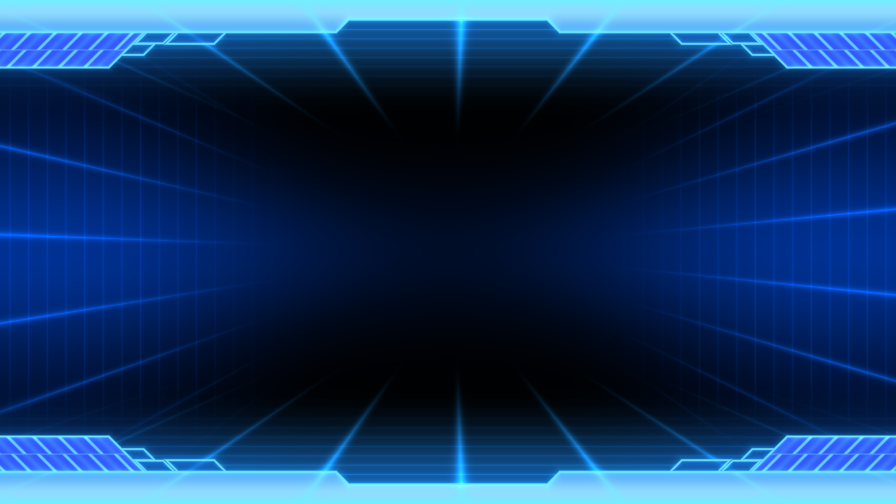
Reproduce this background procedurally as a Shadertoy shader.

```glsl
const vec3 CYAN = vec3(0.46, 0.93, 1.0);
const vec3 PALE = vec3(0.56, 0.86, 1.0);
const vec3 SKY = vec3(0.32, 0.65, 0.95);
const vec3 VIOLET = vec3(0.20, 0.35, 0.98);
const vec3 FLOOR_BLUE = vec3(0.07, 0.38, 0.68);
const vec3 WALL_BLUE = vec3(0.0, 0.19, 0.57);

// Distance to the nearest of evenly spaced lines
float repeatDistance(float x, float period, float offset) {
    return abs(fract((x - offset) / period + 0.5) - 0.5) * period;
}

// Soft filled area of a signed distance
float fill(float d, float pixel) {
    return 1.0 - smoothstep(-pixel, pixel, d);
}

// Crisp contour of a signed distance
float outline(float d, float width, float pixel) {
    return fill(abs(d) - width, pixel);
}

// Box in skewed space: x is the slanted axis, y the distance from the edge
float slantedCell(vec2 skewed, vec2 low, vec2 high) {
    vec2 d = abs(skewed - 0.5 * (low + high)) - 0.5 * (high - low);
    return max(d.x * 0.707, d.y);
}

// Edge band with a shallow notch around the middle
float bandDistance(float across, float depth) {
    float notch = (0.158 + depth - across) * 0.707;
    return min(depth - 0.039, max(depth - 0.064, notch));
}

// Blue side walls, dark centre and lit floor and ceiling
vec3 tunnel(vec2 c, float depth) {
    float side = abs(c.x);
    float spread = mix(0.12, 0.19, smoothstep(0.1, 0.8, side));
    float wall = exp(-pow(abs(c.y) / spread, 2.0) * 0.7);
    float strength = mix(0.27, 1.0, smoothstep(0.0, 0.78, side));
    vec3 color = WALL_BLUE * wall * strength;

    float lit = 1.0 - smoothstep(0.03, 0.27, depth);
    float scan = exp(-repeatDistance(depth, 0.0185, 0.003) / 0.0018);
    color += FLOOR_BLUE * lit * lit * (0.95 + 0.3 * scan);
    color += vec3(0.0, 0.035, 0.12) * smoothstep(0.2, 0.9, side) * (1.0 - wall);

    float grid = exp(-repeatDistance(side, 0.037, 0.018) / 0.0015);
    float gridFade = smoothstep(0.28, 0.65, side) * smoothstep(0.1, 0.3, depth);
    return color + vec3(0.0, 0.05, 0.12) * grid * gridFade;
}

// Rays along floor and ceiling, narrowing with distance
float floorRays(vec2 c, float depth) {
    float slope = (c.x - 0.013) / max(0.425 - depth, 0.05);
    float d = repeatDistance(slope, 0.75, 0.035);
    float fade = 1.0 - smoothstep(0.0, 0.29, depth);
    return exp(-pow(d / 0.026, 1.4)) * fade * exp(-0.25 * slope * slope);
}

// Thin rays along the side walls
float wallRays(vec2 c, float depth) {
    float slope = (c.y - 0.002) / max(abs(c.x - 0.014), 0.05);
    float offset = c.x < 0.0 ? 0.036 : 0.095;
    float d = repeatDistance(slope, 0.195, offset);
    float fade = smoothstep(0.3, 0.9, abs(c.x)) * smoothstep(0.08, 0.28, depth);
    return exp(-d / 0.0055) * fade;
}

// Two staggered rows of slanted violet tiles
vec3 tilePanel(vec2 skewed, float pixel) {
    float row = step(0.099, skewed.y);
    float seam = repeatDistance(skewed.x, 0.051, 0.026 * row);
    float rowSeam = abs(skewed.y - 0.099);
    vec3 color = mix(VIOLET, vec3(0.28, 0.58, 1.0), smoothstep(0.012, 0.026, seam) * 0.45);
    float lines = outline(seam * 0.707, 0.0028, pixel);
    lines = max(lines, 0.5 * outline(rowSeam, 0.0012, pixel));
    return mix(color, CYAN, 0.75 * lines);
}

void mainImage(out vec4 fragColor, in vec2 fragCoord) {
    float pixel = 1.0 / iResolution.y;
    vec2 c = (fragCoord - 0.5 * iResolution.xy) * pixel;
    float across = abs(c.x);
    float depth = 0.5 - abs(c.y);
    vec2 skewed = vec2(across - depth, depth);

    // Background and light rays
    float beams = floorRays(c, depth);
    vec3 color = tunnel(c, depth);
    color += vec3(0.08, 0.52, 0.85) * beams;
    color += vec3(0.02, 0.24, 0.55) * wallRays(c, depth);

    // Pale band along the upper and lower edges
    float band = bandDistance(across, depth);
    vec3 bandColor = mix(CYAN, PALE, smoothstep(0.0, 0.022, depth));
    bandColor = mix(bandColor, SKY, smoothstep(0.02, 0.066, depth));
    bandColor = mix(bandColor, CYAN, 0.75 * beams);
    color = mix(color, bandColor, fill(band, pixel));

    // Tiled corners and stepped connector cells
    float tiles = slantedCell(skewed, vec2(0.539, 0.064), vec2(1.1, 0.134));
    color = mix(color, tilePanel(skewed, pixel), fill(tiles, pixel));
    float cells = slantedCell(skewed, vec2(0.495, 0.087), vec2(0.539, 0.109));
    cells = min(cells, slantedCell(skewed, vec2(0.479, 0.064), vec2(0.534, 0.086)));
    cells = min(cells, slantedCell(skewed, vec2(0.377, 0.064), vec2(0.472, 0.087)));
    color = mix(color, vec3(0.08, 0.34, 0.68), 0.6 * fill(cells, pixel));

    // Glowing contours
    float rim = min(abs(band), min(abs(tiles), abs(cells)));
    color += vec3(0.05, 0.25, 0.35) * exp(-rim / 0.005);
    color = mix(color, CYAN, 0.9 * outline(rim, 0.0018, pixel));
    fragColor = vec4(clamp(color, 0.0, 1.0), 1.0);
}
```
